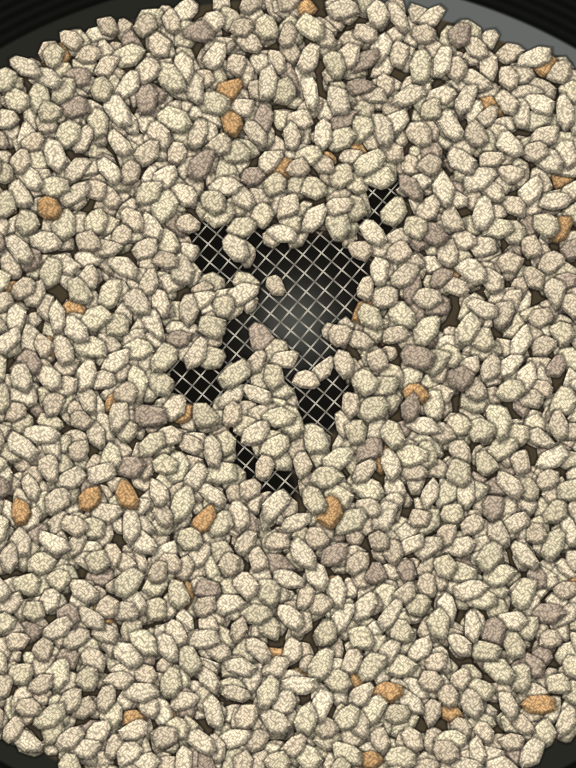
Write a Shadertoy shader that draws this texture.

```glsl
// Pale gravel heaped in a round sieve, with woven wire mesh showing through a gap.

vec3 hash3(vec2 p) {
    vec3 q = fract(p.xyx * vec3(0.1031, 0.1030, 0.0973));
    q += dot(q, q.yxz + 33.33);
    return fract((q.xxy + q.yzz) * q.zyx);
}

mat2 rot(float a) {
    return mat2(cos(a), sin(a), -sin(a), cos(a));
}

float segment(vec2 p, vec2 a, vec2 b) {
    vec2 ab = b - a;
    return length(p - a - ab * clamp(dot(p - a, ab) / dot(ab, ab), 0.0, 1.0));
}

// Cellular noise: distance to the nearest scattered point
float cellular(vec2 p) {
    float nearest = 1.0;
    for (int j = -1; j <= 1; j++)
    for (int i = -1; i <= 1; i++) {
        vec2 id = floor(p) + vec2(i, j);
        nearest = min(nearest, length(id + hash3(id).xy - p));
    }
    return nearest;
}

// Normalised radius from the sieve centre; 1 is the edge of the gravel
float sieveRadius(vec2 p) {
    return length((p - vec2(0.375, 0.473)) / vec2(0.632, 0.534));
}

// Negative where the heap is open down to the mesh
float gapDistance(vec2 p) {
    float gap = segment(p, vec2(0.277, 0.676), vec2(0.44, 0.648)) - 0.024;
    gap = min(gap, segment(p, vec2(0.43, 0.615), vec2(0.257, 0.508)) - 0.038);
    gap = min(gap, segment(p, vec2(0.39, 0.57), vec2(0.415, 0.485)) - 0.03);
    gap = min(gap, segment(p, vec2(0.488, 0.72), vec2(0.495, 0.746)) - 0.014);
    return min(gap, segment(p, vec2(0.313, 0.427), vec2(0.358, 0.365)) - 0.01);
}

// Negative on the small clumps of stone left inside the gap
float islandDistance(vec2 p) {
    float island = length(p - vec2(0.291, 0.607)) - 0.027;
    island = min(island, length(p - vec2(0.35, 0.536)) - 0.024);
    island = min(island, length(p - vec2(0.378, 0.628)) - 0.014);
    island = min(island, length(p - vec2(0.267, 0.544)) - 0.02);
    island = min(island, length(p - vec2(0.3, 0.51)) - 0.014);
    island = min(island, length(p - vec2(0.322, 0.675)) - 0.016);
    island = min(island, length(p - vec2(0.405, 0.517)) - 0.015);
    island = min(island, length(p - vec2(0.315, 0.468)) - 0.024);
    island = min(island, length(p - vec2(0.35, 0.408)) - 0.02);
    return min(island, length(p - vec2(0.441, 0.546)) - 0.021);
}

vec3 meshColor(vec2 p, float px) {
    vec2 fromSheen = p - vec2(0.385, 0.58);
    vec3 col = mix(vec3(0.075, 0.07, 0.06), vec3(0.31, 0.31, 0.29), exp(-dot(fromSheen, fromSheen) * 300.0));
    vec2 g = rot(0.7) * p / 0.0172;
    vec2 wire = abs(fract(g) - 0.5) * 0.0172;
    vec2 cover = 1.0 - smoothstep(0.0011 - px * 0.5, 0.0011 + px * 0.7, wire);
    float weave = 0.5 + 0.5 * sin(g.x * 3.1416) * sin(g.y * 3.1416);
    return mix(col, vec3(0.75, 0.72, 0.65) * (0.65 + 0.35 * weave), max(cover.x, cover.y));
}

vec3 rimColor(vec2 p) {
    float r = sieveRadius(p);
    vec3 band = mix(vec3(0.16, 0.16, 0.14), vec3(0.40, 0.41, 0.40),
                    smoothstep(0.4, 0.5, p.x) * smoothstep(0.5, 0.8, p.y));
    vec3 wall = vec3(0.055, 0.055, 0.045) + 0.03 * (0.5 + 0.5 * sin(r * 260.0));
    return mix(band, wall, smoothstep(1.046, 1.056, r));
}

vec3 stoneColor(vec3 rnd) {
    vec3 col = mix(vec3(0.81, 0.74, 0.63), vec3(0.91, 0.85, 0.73), rnd.x);
    col = mix(col, vec3(0.84, 0.80, 0.66), 0.5 * step(0.7, rnd.y));
    col = mix(col, vec3(0.69, 0.62, 0.54), step(0.94, rnd.z));
    return mix(col, vec3(0.78, 0.62, 0.43), step(rnd.z, 0.025));
}

void mainImage(out vec4 fragColor, in vec2 fragCoord) {
    float px = 1.0 / iResolution.y;
    vec2 p = fragCoord * px;
    float size = 0.0335;

    // Mesh in the gap, buried gravel elsewhere, sieve wall outside
    vec3 col = mix(meshColor(p, px), vec3(0.29, 0.25, 0.19), smoothstep(0.01, 0.03, gapDistance(p)));
    col = mix(col, rimColor(p), smoothstep(0.985, 0.995, sieveRadius(p)));

    // Surface grain shared by all stones
    float grain = smoothstep(0.1, 0.8, cellular(p * 260.0 + 0.4 * sin(p.yx * 410.0)));
    float mottle = sin(p.x * 310.0 + 2.0 * sin(p.y * 190.0)) * sin(p.y * 270.0 + 2.0 * sin(p.x * 230.0));
    float surface = 1.18 - 0.31 * grain + 0.06 * mottle;

    // Stones, from the lowest layer up
    for (int layer = 0; layer < 3; layer++) {
        float turn = 0.4 + 0.9 * float(layer), shift = 37.0 * float(layer + 1);
        vec2 cell = floor(rot(turn) * p / size + shift);
        for (int j = 1; j >= -1; j--)
        for (int i = -1; i <= 1; i++) {
            vec2 id = cell + vec2(i, j);
            vec3 rnd = hash3(id), look = hash3(id + 71.7);
            vec2 center = rot(-turn) * (id + 0.5 + 0.6 * (rnd.xy - 0.5) - shift) * size;
            bool bare = gapDistance(center) < 0.008 && islandDistance(center) > 0.0;
            if (bare || sieveRadius(center) > 0.995) continue;

            float angle = rnd.z * 6.2832;
            vec2 halfSize = vec2(0.50 + 0.26 * look.x, 0.36 + 0.14 * look.y);
            vec2 q = rot(angle) * (p - center) / size / halfSize;
            if (length(q) > 1.8) continue;

            // Irregular polygon with a bevelled facet behind each side
            float side = 0.0;
            vec2 facet = vec2(0.0, 1.0);
            for (int k = 0; k < 7; k++) {
                vec3 h = hash3(id + 13.3 * float(k + 1));
                float a = (float(k) + 0.7 * h.x) * 0.8976;
                vec2 dir = vec2(cos(a), sin(a));
                float d = dot(q, dir) / (0.72 + 0.3 * h.y);
                if (d > side) { side = d; facet = dir; }
            }
            float d = mix(side, length(q), 0.25);
            float aa = px / (size * 0.42);
            float light = dot(rot(-angle) * facet, vec2(-0.35, 0.94));
            float shade = mix(1.0, 0.80 + 0.27 * light, smoothstep(0.5, 0.85, d));
            shade *= 1.0 - 0.28 * smoothstep(0.85, 1.05, d);
            vec3 stone = stoneColor(look) * shade * surface * (0.92 + 0.12 * rnd.x);

            // Contact shadow, then the stone over it
            col *= mix(0.53, 1.0, smoothstep(0.95, 1.28, d));
            col = mix(col, stone, 1.0 - smoothstep(1.0 - aa, 1.0 + aa, d));
        }
    }
    fragColor = vec4(clamp(col, 0.0, 1.0), 1.0);
}
```
